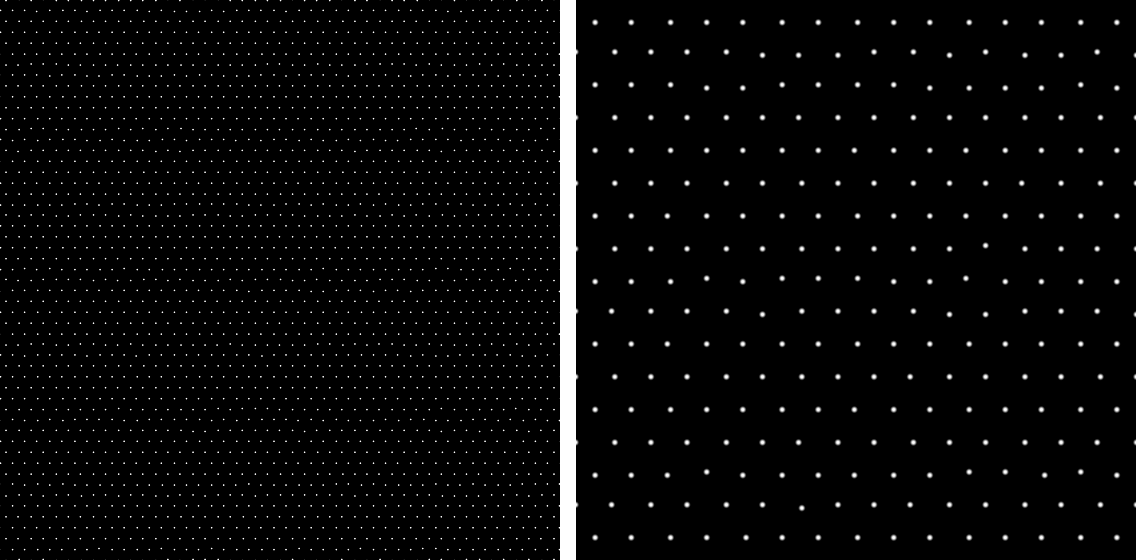
Left: the whole. Right: its middle third, enlarged.
A three.js fragment shader for this pattern:

```glsl
#define COLUMNS 45.0
#define ROWS 52.0
#define GRAIN 512.0      // fine lattice on which dot centres settle
#define JITTER 0.22      // wander before settling, in grains
#define CORE_RADIUS 0.2  // solid part of a dot, in grains
#define HALO_RADIUS 1.23 // outer end of the soft rim, in grains
#define GROUND_COLOR vec3(0.0)
#define DOT_COLOR vec3(1.0)

varying vec2 vUv;

vec2 hash22(vec2 p) {
  vec3 q = fract(vec3(p.xyx) * vec3(0.1031, 0.1030, 0.0973));
  q += dot(q, q.yzx + 33.33);
  return fract((q.xx + q.yz) * q.zy);
}

// Centre of the nearest dot in a staggered lattice, in grains
vec2 dotCenter(vec2 uv) {
  vec2 counts = vec2(COLUMNS, ROWS);
  float row = floor(uv.y * ROWS + 0.5);
  float stagger = 0.5 * (1.0 - mod(row, 2.0));
  float column = floor(uv.x * COLUMNS - stagger + 0.5);

  // Wrapped indices give opposite edges the same wander
  vec2 cell = mod(vec2(column, row), counts);
  vec2 wander = JITTER * (2.0 * hash22(cell + 7.0) - 1.0);
  vec2 center = vec2(column + stagger, row) / counts * GRAIN + wander;
  return floor(center) + 0.5;
}

void main() {
  float distanceToDot = length(vUv * GRAIN - dotCenter(vUv));
  float coverage = 1.0 - smoothstep(CORE_RADIUS, HALO_RADIUS, distanceToDot);
  gl_FragColor = vec4(mix(GROUND_COLOR, DOT_COLOR, coverage), 1.0);
}
```
